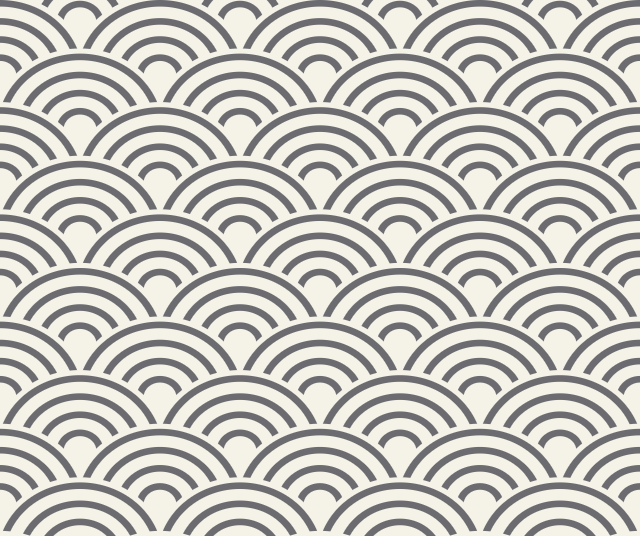
Write a Shadertoy shader that draws this pattern.

```glsl
// Overlapping wave scales: staggered rows of domes, each made of four
// concentric elliptical bands. Every row hides the feet of the row above it;
// coverage is composited back to front with whole repeats, so it tiles.

const float DOMES_ACROSS = 4.0;
const float ROWS_DOWN    = 10.0;   // even, so the stagger wraps

// Lengths below are in row heights.
const float DOME_PITCH   = 2.745;  // horizontal pitch after undoing the stretch
const float CENTRE_SHIFT = 0.58;   // height of the first row of centres
const float DOME_RADIUS  = 1.42;   // outer edge of the largest band
const float MASK_RADIUS  = 1.516;  // dome plus its pale margin
const float BAND_STEP    = 0.338;
const float BAND_WIDTH   = 0.123;
const float BAND_COUNT   = 4.0;

const vec3 PAPER = vec3(0.96, 0.95, 0.91);
const vec3 INK   = vec3(0.42, 0.42, 0.44);

// Antialiased inside of a signed distance.
float coverage(float dist, float pixel) {
    return clamp(0.5 - dist / pixel, 0.0, 1.0);
}

// Signed distance to the nearest of the concentric bands.
float bandDistance(float radius) {
    float outerLine = DOME_RADIUS - 0.5 * BAND_WIDTH;
    float index = floor((outerLine - radius) / BAND_STEP + 0.5);
    index = clamp(index, 0.0, BAND_COUNT - 1.0);
    return abs(radius - outerLine + index * BAND_STEP) - 0.5 * BAND_WIDTH;
}

// Offset from the nearest dome centre in a row; odd rows move half a dome.
vec2 domeOffset(vec2 grid, float row) {
    float stagger = 0.5 * mod(row, 2.0);
    float across = fract(grid.x + 0.5 + stagger) - 0.5;
    return vec2(across * DOME_PITCH, grid.y - row);
}

// Ink amount from the two rows that can reach this point.
float scaleInk(vec2 grid, float pixel) {
    float ink = 0.0;
    float backRow = floor(grid.y);
    for (int i = 0; i < 2; i++) {
        float radius = length(domeOffset(grid, backRow - float(i)));
        float bands = coverage(bandDistance(radius), pixel);
        ink = mix(ink, bands, coverage(radius - MASK_RADIUS, pixel));
    }
    return ink;
}

void mainImage(out vec4 fragColor, in vec2 fragCoord) {
    vec2 uv = fragCoord / iResolution.xy;
    vec2 grid = uv * vec2(DOMES_ACROSS, ROWS_DOWN) - vec2(0.0, CENTRE_SHIFT);
    float pixel = ROWS_DOWN / iResolution.y;
    fragColor = vec4(mix(PAPER, INK, scaleInk(grid, pixel)), 1.0);
}
```
